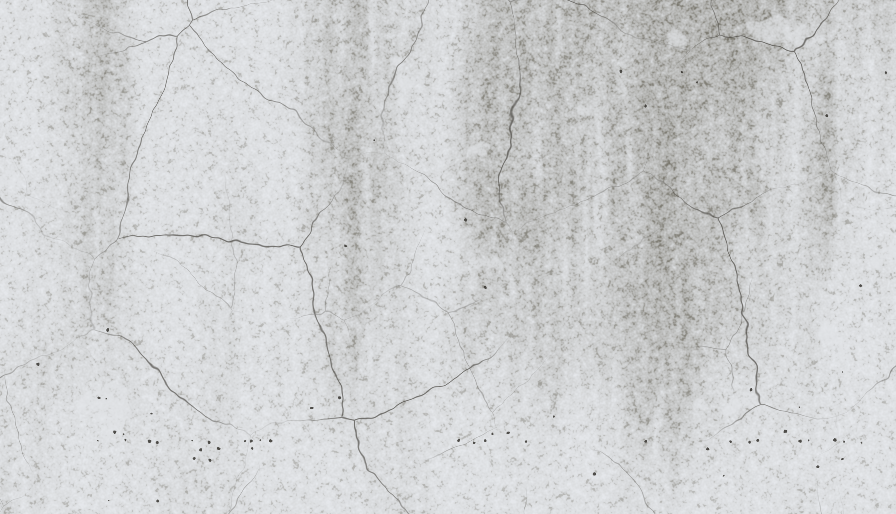
Give the GLSL for this texture, as a Shadertoy shader.

```glsl
// Weathered whitewashed wall: vertical rain stains broken up by fine grain,
// a network of hairline cracks (warped Voronoi borders) and small dark pits.
// Stain density sets both the tone and the strength of the gradient noise grain.

const vec3 PLASTER = vec3(0.884, 0.893, 0.905);
const vec3 GRIME = vec3(0.46, 0.45, 0.41);
const vec3 CRACK = vec3(0.27, 0.26, 0.24);
const vec3 PIT = vec3(0.17, 0.16, 0.14);

// Rain stains: centre x, half width, strength, height of the lower end
const int STAINS = 8;
const vec4 STAIN[STAINS] = vec4[STAINS](
    vec4(0.20, 0.045, 0.80, 0.25), vec4(0.67, 0.070, 0.65, 0.15),
    vec4(0.95, 0.055, 0.85, 0.25), vec4(1.07, 0.060, 0.60, 0.22),
    vec4(1.28, 0.060, 1.70, 0.10), vec4(1.37, 0.050, 1.10, 0.15),
    vec4(1.45, 0.035, 1.00, 0.40), vec4(1.60, 0.025, 0.80, 0.42));

vec2 hash2(vec2 cell) {
    vec3 q = fract(cell.xyx * vec3(0.1031, 0.1030, 0.0973));
    q += dot(q, q.yzx + 33.33);
    return fract((q.xx + q.yz) * q.zy);
}

float gradientDot(vec2 cell, vec2 offset) {
    float angle = 6.2832 * hash2(cell).x;
    return dot(vec2(cos(angle), sin(angle)), offset);
}

// Gradient noise, about -0.7 to 0.7
float noise(vec2 p) {
    vec2 i = floor(p), f = p - i;
    vec2 u = f * f * f * (f * (f * 6.0 - 15.0) + 10.0);
    vec2 e = vec2(1.0, 0.0);
    return mix(mix(gradientDot(i, f), gradientDot(i + e.xy, f - e.xy), u.x),
               mix(gradientDot(i + e.yx, f - e.yx), gradientDot(i + e.xx, f - e.xx), u.x), u.y);
}

vec2 warp(vec2 p, float frequency, float amount) {
    return amount * vec2(noise(p * frequency), noise(p * frequency + 47.3));
}

// Octaves of noise, each turned so that no lattice direction shows
float roughness(vec2 p) {
    float sum = 0.0, amount = 0.7;
    vec2 q = p * 42.0;
    for (int i = 0; i < 4; i++) {
        q = mat2(0.8, 0.6, -0.6, 0.8) * q + 19.7;
        sum += amount * noise(q);
        q *= 1.75;
        amount = 0.85;
    }
    return sum;
}

// Distance to the nearest Voronoi border, in canvas units
float borderDistance(vec2 p, vec2 density, float seed) {
    vec2 base = floor(p * density), f = p * density - base;
    vec2 nearest = vec2(9.0), nearestCell = vec2(0.0);
    for (int k = 0; k < 9; k++) {
        vec2 cell = vec2(k % 3 - 1, k / 3 - 1);
        vec2 r = (cell + hash2(base + cell + seed) - f) / density;
        if (dot(r, r) < dot(nearest, nearest)) { nearest = r; nearestCell = cell; }
    }
    float d = 9.0;
    for (int k = 0; k < 25; k++) {
        vec2 cell = nearestCell + vec2(k % 5 - 2, k / 5 - 2);
        vec2 r = (cell + hash2(base + cell + seed) - f) / density;
        vec2 across = r - nearest;
        if (dot(across, across) > 1e-6) d = min(d, dot(0.5 * (nearest + r), normalize(across)));
    }
    return d;
}

float hairline(float d, float width, float pixel) {
    return 1.0 - smoothstep(max(width - pixel, 0.0), width + 0.75 * pixel, d);
}

// Stain density, 0 on clean plaster to 1 under heavy grime
float stainDensity(vec2 p) {
    float x = p.x + 0.03 * noise(vec2(p.x * 6.0, p.y * 2.5));
    float sum = 0.05 + 0.42 * smoothstep(0.8, 1.1, x) * smoothstep(1.65, 1.4, x) * smoothstep(0.1, 0.6, p.y);
    sum += 0.4 * max(noise(vec2(x * 6.0, p.y * 0.9 + 3.7)), 0.0);
    for (int i = 0; i < STAINS; i++) {
        float across = (x - STAIN[i].x) / STAIN[i].y;
        sum += STAIN[i].z * exp(-across * across) * smoothstep(STAIN[i].w - 0.15, STAIN[i].w + 0.5, p.y);
    }
    vec2 cloud = (p - vec2(1.42, 1.02)) / vec2(0.26, 0.14);
    sum += 1.1 * exp(-dot(cloud, cloud));
    float runs = 1.0 + 1.1 * noise(p * vec2(34.0, 2.5)) + 0.7 * noise(p * vec2(75.0, 8.0));
    float blotches = 1.0 + 0.9 * noise(p * vec2(9.0, 5.0) + 5.0);
    return 1.0 - exp(-sum * max(runs * blotches, 0.0));
}

// Scattered pits, with a broken row near the foot of the wall
float pits(vec2 p, float density, float pixel) {
    vec2 cell = floor(p * density), middle = (cell + 0.5) / density;
    float rowOffset = (middle.y - 0.142) / 0.012;
    float row = exp(-rowOffset * rowOffset) * smoothstep(-0.05, 0.25, noise(vec2(middle.x * 4.0, 2.6)));
    vec2 pick = hash2(cell + 211.0);
    float radius = mix(0.08, 0.20, pick.y) / density;
    vec2 centre = (cell + 0.3 + 0.4 * hash2(cell + 97.0)) / density;
    float d = length(p - centre + warp(p, 150.0, 0.002));
    return step(pick.x, 0.005 + 0.4 * row) * (1.0 - smoothstep(radius - 0.5 * pixel, radius + 0.5 * pixel, d));
}

void mainImage(out vec4 fragColor, in vec2 fragCoord) {
    float pixel = 1.0 / iResolution.y;
    vec2 p = fragCoord * pixel;

    // Cracks: wide upright network, faint fine one in the lower half
    vec2 bent = p + warp(p, 4.0, 0.06) + warp(p, 16.0, 0.012) + warp(p, 50.0, 0.005);
    float mainDistance = borderDistance(bent, vec2(3.6, 1.9), 13.0);
    float fineDistance = borderDistance(bent + 0.37, vec2(5.0, 4.0), 71.0);
    float mainMask = smoothstep(-0.28, 0.2, noise(p * 2.6 + 7.4));
    float fineMask = smoothstep(0.0, 0.25, noise(p * 4.0 + 21.7)) * smoothstep(0.8, 0.3, p.y);
    float crack = 0.68 * mainMask * hairline(mainDistance, 0.0003 + 0.0005 * mainMask, pixel);
    crack = max(crack, 0.3 * fineMask * hairline(fineDistance, 0.0003, pixel));

    // Tone and grain both grow with the stain density
    float density = stainDensity(p) + 0.1 * mainMask * exp(-mainDistance / 0.012);
    float grain = roughness(p);
    float specks = smoothstep(0.3 - 0.3 * density, 1.0, grain);
    float chip = smoothstep(0.42, 0.48, noise(p * 7.0 + 3.0) + 0.2 * noise(p * 30.0));
    float grime = 0.02 + 0.42 * density + (0.07 + 0.18 * density) * grain + 0.26 * specks;
    grime *= 1.0 - 0.6 * chip;

    vec3 color = mix(PLASTER, GRIME, clamp(grime, -0.03, 1.0));
    color = mix(color, CRACK, crack);
    color = mix(color, PIT, 0.8 * pits(p, 60.0, pixel));
    fragColor = vec4(color, 1.0);
}
```
